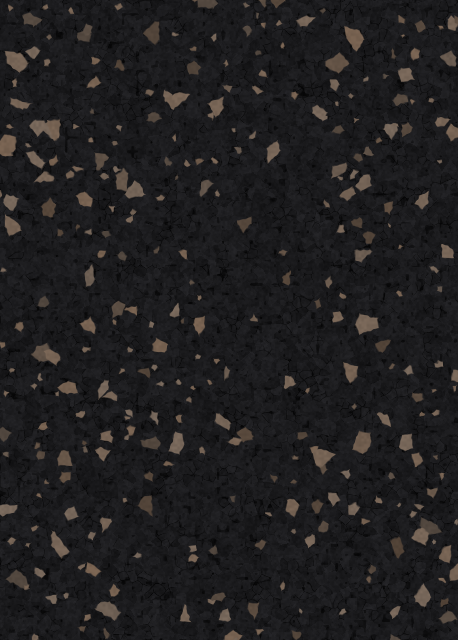
Write a Shadertoy shader that draws this texture.

```glsl
// Black rubber granulate flooring with scattered angular tan chips.

float hash(vec2 p) {
    vec3 q = fract(p.xyx * vec3(0.1031, 0.1030, 0.0973));
    q += dot(q, q.yzx + 33.33);
    return fract((q.x + q.y) * q.z);
}

vec2 hash2(vec2 p) {
    return vec2(hash(p + 17.3), hash(p + 71.9));
}

float noise(vec2 p) {
    vec2 i = floor(p), f = fract(p);
    f = f * f * (3.0 - 2.0 * f);
    return mix(mix(hash(i), hash(i + vec2(1, 0)), f.x),
               mix(hash(i + vec2(0, 1)), hash(i + vec2(1, 1)), f.x), f.y);
}

// Random tone of the nearest grain in x, distance to its border in y
vec2 grains(vec2 p) {
    vec2 cell = floor(p), nearestId = cell;
    float nearest = 9.0, second = 9.0;
    for (int y = -1; y <= 1; y++)
    for (int x = -1; x <= 1; x++) {
        vec2 id = cell + vec2(x, y);
        float d = length(id + hash2(id) - p);
        if (d < nearest) {
            second = nearest;
            nearest = d;
            nearestId = id;
        } else second = min(second, d);
    }
    return vec2(hash(nearestId + 5.7), second - nearest);
}

// Irregular convex polygon cut by five randomly turned half planes
float shard(vec2 q, float radius, vec2 id) {
    float turn = 6.2832 * hash(id + 3.1), d = -1.0;
    q *= mat2(cos(turn), sin(turn), -sin(turn), cos(turn));
    q.x *= mix(0.68, 1.0, hash(id + 8.8));
    for (int i = 0; i < 5; i++) {
        vec2 rnd = hash2(id + 13.7 * float(i));
        float a = (float(i) + 0.75 * (rnd.x - 0.5)) * 1.2566;
        d = max(d, dot(q, vec2(cos(a), sin(a))) - radius * mix(0.45, 1.2, rnd.y));
    }
    return d;
}

vec3 rubber(vec2 p) {
    vec2 warped = p + 0.006 * vec2(noise(p * 90.0), noise(p * 90.0 + 40.0));
    vec2 coarse = grains(warped * 75.0), fine = grains(warped * 150.0 + 9.0);
    float tone = 0.107 + 0.038 * (coarse.x - 0.5) + 0.024 * (fine.x - 0.5);
    tone += 0.030 * (noise(p * 300.0) - 0.5);
    // Pits and broken seams between grains
    float seam = 1.0 - smoothstep(0.02, 0.16, coarse.y);
    tone -= 0.045 * seam * smoothstep(0.55, 0.8, noise(p * 60.0 + 21.0));
    tone -= 0.05 * smoothstep(0.80, 0.93, noise(p * 135.0 + 63.0));
    return max(tone, 0.025) * vec3(0.985, 0.985, 1.07);
}

void mainImage(out vec4 fragColor, in vec2 fragCoord) {
    vec2 p = fragCoord / iResolution.y;
    float pixel = 1.0 / iResolution.y;
    vec3 color = rubber(p);

    // Tan chips, gathered in loose clusters
    vec2 ragged = p + 0.0028 * (vec2(noise(p * 190.0), noise(p * 190.0 + 50.0)) - 0.5);
    vec2 cell = floor(ragged * 30.0);
    for (int y = -1; y <= 1; y++)
    for (int x = -1; x <= 1; x++) {
        vec2 id = cell + vec2(x, y);
        float density = 0.12 + 0.82 * noise(id * 0.3 + 4.0);
        if (hash(id + 31.0) > density) continue;
        vec2 center = (id + hash2(id + 90.0)) / 30.0;
        float radius = 0.0036 + 0.0095 * pow(hash(id + 55.0), 2.4);
        float d = shard(ragged - center, radius, id);
        vec3 tan_ = mix(vec3(0.44, 0.36, 0.295), vec3(0.44, 0.385, 0.34), hash(id + 66.0));
        // Small chips are partly sunk and darker
        float shade = mix(0.72, 1.06, smoothstep(0.0, 0.5, hash(id + 77.0)));
        shade *= 0.94 + 0.12 * noise(p * 240.0);
        color = mix(color, tan_ * shade, smoothstep(0.8 * pixel, -0.8 * pixel, d));
    }
    fragColor = vec4(color, 1.0);
}
```
